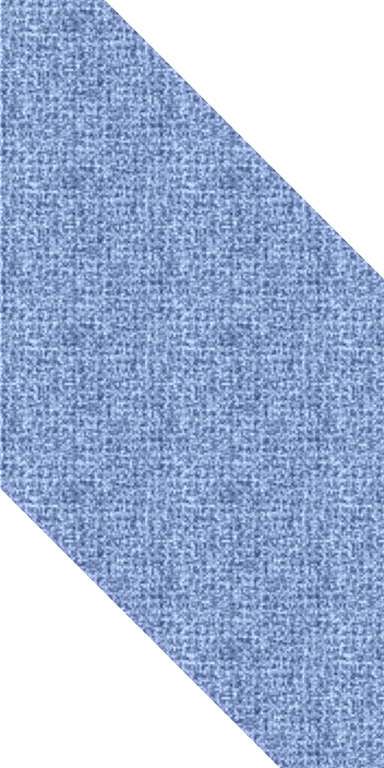
Write a Shadertoy shader that draws this texture.

```glsl
// Blue woven denim cut as a broad diagonal band on white.
#define TILE_SIZE 0.409    // side of the repeating swatch, in canvas widths
#define THREADS 18.0       // threads per swatch, each way
#define GRAIN 72.0         // fibre cells per swatch, each way
#define UPPER_CUT 0.273    // upper edge: distance along the top
#define LOWER_CUT 1.271    // lower edge: distance down the left side
#define WEAVE_DEPTH 0.10
#define GRAIN_DEPTH 0.36
#define STREAK_DEPTH 0.12
#define CLOTH_BLUE vec3(0.535, 0.625, 0.795)

const float TAU = 6.2831853;

float hash(vec2 p) {
    vec3 q = fract(p.xyx * 0.1031);
    q += dot(q, q.yzx + 33.33);
    return fract((q.x + q.y) * q.z);
}

// Value noise that wraps after the given number of cells
float tiledNoise(vec2 p, vec2 period, float seed) {
    vec2 cell = floor(p);
    vec2 f = fract(p);
    f = f * f * (3.0 - 2.0 * f);
    vec2 lo = mod(cell, period) + seed;
    vec2 hi = mod(cell + 1.0, period) + seed;
    float bottom = mix(hash(lo), hash(vec2(hi.x, lo.y)), f.x);
    float top = mix(hash(vec2(lo.x, hi.y)), hash(hi), f.x);
    return mix(bottom, top, f.y);
}

// Brightness of the cloth around its mean; swatch coordinates run 0 to 1
float clothTone(vec2 swatch) {
    // Uneven spacing of the threads
    vec2 thread = swatch * THREADS;
    vec2 wobble = vec2(tiledNoise(thread, vec2(THREADS), 11.0),
                       tiledNoise(thread, vec2(THREADS), 47.0)) - 0.5;
    vec2 ridge = cos(TAU * (thread + 0.4 * wobble));

    // Plain weave: warp and weft take turns on top
    vec2 crossing = floor(thread + 0.5);
    float over = mod(crossing.x + crossing.y, 2.0) - 0.5;
    float weave = max(ridge.x + 0.3 * over, ridge.y - 0.3 * over) - 0.42;

    // Fibres: fine speckle and short streaks along both directions
    vec2 fibre = swatch * GRAIN;
    float speckle = tiledNoise(fibre, vec2(GRAIN), 83.0) - 0.5;
    float warpStreak = tiledNoise(fibre * vec2(1.0, 0.25), vec2(GRAIN, GRAIN * 0.25), 131.0);
    float weftStreak = tiledNoise(fibre * vec2(0.25, 1.0), vec2(GRAIN * 0.25, GRAIN), 197.0);

    // Soft fading over several threads
    float fade = tiledNoise(swatch * 6.0, vec2(6.0), 251.0) - 0.5;

    return WEAVE_DEPTH * weave + GRAIN_DEPTH * speckle
         + STREAK_DEPTH * (warpStreak + weftStreak - 1.0) + 0.06 * fade;
}

void mainImage(out vec4 fragColor, in vec2 fragCoord) {
    // Canvas widths, measured from the upper left corner
    vec2 pos = vec2(fragCoord.x, iResolution.y - fragCoord.y) / iResolution.x;
    float pixel = 1.0 / iResolution.x;

    float tone = clamp(clothTone(pos / TILE_SIZE), -0.32, 0.34);
    vec3 cloth = CLOTH_BLUE + tone * vec3(1.0, 1.0, 0.95);

    // Pale selvage on the left side
    cloth += 0.12 * (1.0 - smoothstep(0.002, 0.007, pos.x));

    // Two parallel cuts at 45 degrees
    float diagonal = pos.x - pos.y;
    float inside = min(UPPER_CUT - diagonal, diagonal + LOWER_CUT);
    float coverage = smoothstep(-pixel, pixel, inside);

    fragColor = vec4(mix(vec3(1.0), clamp(cloth, 0.0, 1.0), coverage), 1.0);
}
```
